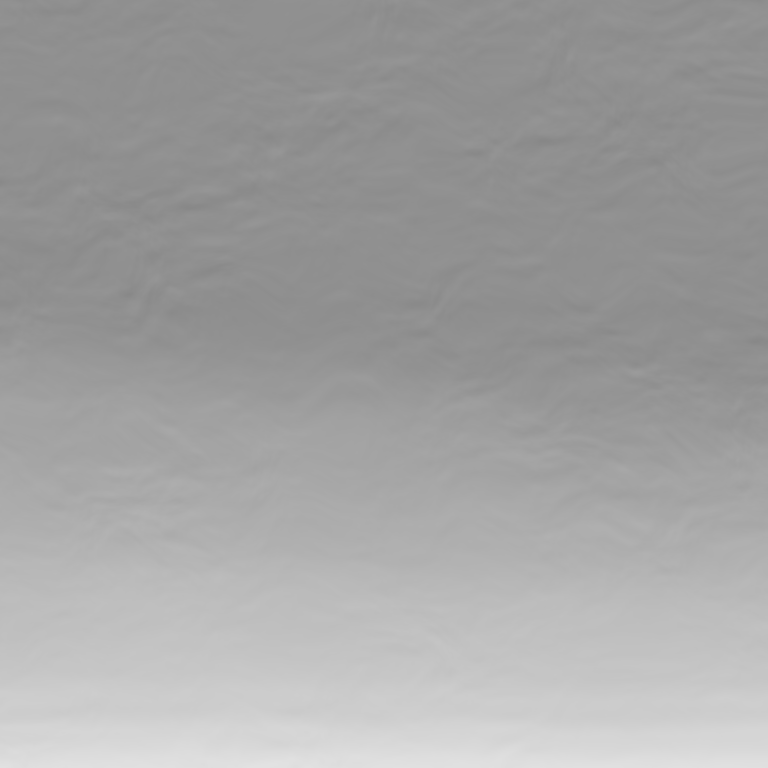
A WebGL 1 fragment shader for this texture:

```glsl
precision highp float;

uniform vec2 u_resolution;

#define BASE_TONE 0.562
#define TILT 0.07
#define WASH_WAVER 0.024
#define GRAIN_SCALE vec2(24.0, 42.0)
#define RELIEF 0.055
#define LIGHT_STEP vec2(-0.0015, 0.0045)
#define MOTTLE 0.012

float hash(vec2 p) {
    vec3 q = fract(vec3(p.xyx) * 0.1031);
    q += dot(q, q.yzx + 33.33);
    return fract((q.x + q.y) * q.z);
}

float valueNoise(vec2 p) {
    vec2 cell = floor(p);
    vec2 f = fract(p);
    f = f * f * f * (f * (f * 6.0 - 15.0) + 10.0);
    float low = mix(hash(cell), hash(cell + vec2(1.0, 0.0)), f.x);
    float high = mix(hash(cell + vec2(0.0, 1.0)), hash(cell + vec2(1.0, 1.0)), f.x);
    return mix(low, high, f.y);
}

float fbm(vec2 p) {
    float sum = 0.0;
    float weight = 0.5;
    for (int i = 0; i < 4; i++) {
        sum += weight * valueNoise(p);
        p = mat2(0.96, 0.28, -0.28, 0.96) * p * 1.9 + 17.3;
        weight *= 0.5;
    }
    return sum;
}

// Height of the paper surface, with slightly bent fibres
float paperHeight(vec2 uv) {
    vec2 bend = vec2(valueNoise(uv * 13.0), valueNoise(uv * 13.0 + 41.0));
    return fbm(uv * GRAIN_SCALE + bend * 1.6);
}

// One layer of wash that lightens from height top down to bottom
float wash(float y, float top, float bottom) {
    return 1.0 - smoothstep(bottom, top, y);
}

float washTone(vec2 uv) {
    float waver = fbm(uv * vec2(4.0, 7.0) + 5.0) - 0.47;
    float tilt = TILT * (uv.x - 0.5) * smoothstep(0.08, 0.5, uv.y);
    float y = uv.y + tilt + waver * WASH_WAVER * (1.0 + 2.0 * smoothstep(0.1, 0.5, uv.y));
    float tone = BASE_TONE;
    tone += 0.080 * wash(y, 0.58, 0.39);
    tone += 0.038 * wash(y, 0.40, 0.30);
    tone += 0.065 * wash(y, 0.32, 0.19);
    tone += 0.030 * wash(y, 0.20, 0.11);
    tone += 0.025 * wash(y, 0.125, 0.09);
    tone += 0.035 * wash(y, 0.075, 0.045);
    tone += 0.045 * wash(y, 0.045, -0.005);
    return tone;
}

void main() {
    vec2 uv = gl_FragCoord.xy / u_resolution;
    float tone = washTone(uv);

    // Grain lit at a slant, fainter in the pale washes
    float slope = paperHeight(uv + LIGHT_STEP) - paperHeight(uv - LIGHT_STEP);
    float patches = mix(0.55, 1.25, smoothstep(0.25, 0.7, fbm(uv * vec2(5.0, 6.0) + 60.0)));
    float strength = RELIEF * patches * mix(0.5, 1.0, smoothstep(0.05, 0.5, uv.y));
    tone += slope * strength;

    // Broad uneven pigment
    tone += MOTTLE * (fbm(uv * vec2(5.0, 12.0) + 90.0) - 0.47);

    gl_FragColor = vec4(vec3(tone), 1.0);
}
```
